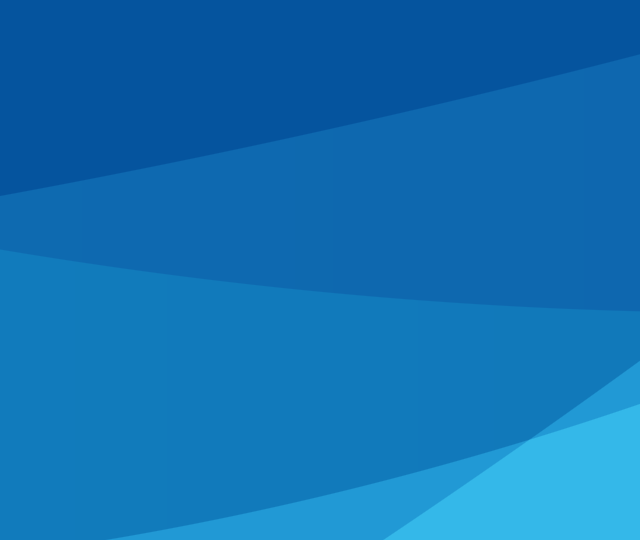
Write a Shadertoy shader that draws this background.

```glsl
// Flat colours, from the top band to the bright corner
const vec3 NAVY   = vec3(0.020, 0.328, 0.620);
const vec3 COBALT = vec3(0.054, 0.410, 0.688);
const vec3 AZURE  = vec3(0.066, 0.478, 0.733);
const vec3 SKY    = vec3(0.130, 0.600, 0.834);
const vec3 CYAN   = vec3(0.205, 0.722, 0.912);

// Edge curves: height = x + y * u + z * u * u, in canvas fractions
const vec3 UPPER_EDGE  = vec3( 0.637,   0.2175, 0.045);
const vec3 MIDDLE_EDGE = vec3( 0.538,  -0.1985, 0.084);
const vec3 SHALLOW_EDGE = vec3(-0.0295, 0.158,  0.1235);
const vec3 STEEP_EDGE  = vec3(-0.446,   0.695,  0.083);

// Faint colour drift across the wide bands
const vec3 BAND_DRIFT = vec3(0.002, 0.010, 0.006);
const float EDGE_SOFTNESS = 1.2;

// Smooth coverage of the area below a curve
float below(vec2 uv, vec3 edge) {
    float height = edge.x + uv.x * (edge.y + uv.x * edge.z);
    float slope = (edge.y + 2.0 * edge.z * uv.x) * iResolution.y / iResolution.x;
    float dist = (height - uv.y) * iResolution.y / sqrt(1.0 + slope * slope);
    return clamp(dist / EDGE_SOFTNESS + 0.5, 0.0, 1.0);
}

void mainImage(out vec4 fragColor, in vec2 fragCoord) {
    vec2 uv = fragCoord / iResolution.xy;
    vec3 drift = BAND_DRIFT * (0.5 - uv.x);

    // Broad bands
    vec3 color = mix(NAVY, COBALT + drift, below(uv, UPPER_EDGE));
    color = mix(color, AZURE + drift, below(uv, MIDDLE_EDGE));

    // Two translucent sheets, brightest where they overlap
    float shallow = below(uv, SHALLOW_EDGE);
    float steep = below(uv, STEEP_EDGE);
    color = mix(mix(color, SKY, shallow), mix(SKY, CYAN, shallow), steep);

    fragColor = vec4(color, 1.0);
}
```
